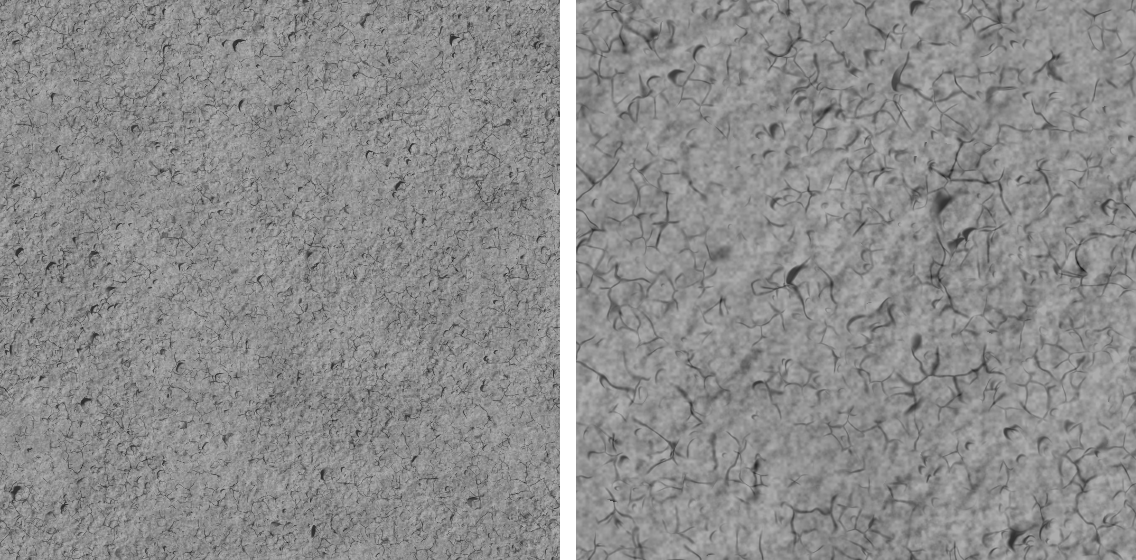
Left, the full canvas; right, a detail of the centre.
Reproduce this texture procedurally as a three.js fragment shader.

```glsl
varying vec2 vUv;

const vec2 LIGHT_DIR = vec2(0.83, -0.56);
const float SOIL_GREY = 0.588;
const float SHADOW_GREY = 0.15;

float hash(vec2 p) {
  vec3 q = fract(vec3(p.xyx) * 0.1031);
  q += dot(q, q.yzx + 33.33);
  return fract((q.x + q.y) * q.z);
}

vec2 hash2(vec2 p) {
  return vec2(hash(p), hash(p + 57.3));
}

float noise(vec2 p) {
  vec2 i = floor(p);
  vec2 f = fract(p);
  f = f * f * (3.0 - 2.0 * f);
  float low = mix(hash(i), hash(i + vec2(1.0, 0.0)), f.x);
  float high = mix(hash(i + vec2(0.0, 1.0)), hash(i + vec2(1.0)), f.x);
  return mix(low, high, f.y);
}

float fbm(vec2 p) {
  float sum = 0.0;
  float amplitude = 0.5;
  for (int i = 0; i < 4; i++) {
    sum += amplitude * noise(p);
    p = mat2(1.6, 1.2, -1.2, 1.6) * p + 17.7;
    amplitude *= 0.5;
  }
  return sum / 0.9375;
}

vec2 warp(vec2 p, float frequency, float amount) {
  vec2 q = p * frequency;
  return p + amount * (vec2(noise(q), noise(q + 41.7)) - 0.5);
}

// Thin lines along the borders of irregular cells
float cracks(vec2 p, float width) {
  vec2 cell = floor(p);
  float nearest = 9.0;
  float second = 9.0;
  for (int y = -1; y <= 1; y++) {
    for (int x = -1; x <= 1; x++) {
      vec2 id = cell + vec2(float(x), float(y));
      float d = length(id + hash2(id) - p);
      second = min(second, max(nearest, d));
      nearest = min(nearest, d);
    }
  }
  return 1.0 - smoothstep(0.0, width, second - nearest);
}

// x: lit face of the clods, y: shadow thrown on the side away from the light
vec2 clods(vec2 p, float density, float softness) {
  vec2 cell = floor(p);
  float face = 0.0;
  float shadow = 0.0;
  for (int y = -1; y <= 1; y++) {
    for (int x = -1; x <= 1; x++) {
      vec2 id = cell + vec2(float(x), float(y));
      float present = step(hash(id + 11.9), density);
      float radius = mix(0.16, 0.42, hash(id + 83.1));
      float reach = radius * mix(0.3, 0.85, hash(id + 29.4));
      vec2 offset = p - id - hash2(id);
      float body = 1.0 - smoothstep(-softness, softness, length(offset) - radius);
      float thrown = 1.0 - smoothstep(-softness, softness,
        length(offset + LIGHT_DIR * reach) - radius * 0.9);
      face += present * body * (0.35 + dot(offset, LIGHT_DIR) / radius);
      shadow = max(shadow, present * thrown * (1.0 - body));
    }
  }
  return vec2(face, shadow);
}

// Slopes turned from the light darken more than lit slopes brighten
float relief(vec2 p) {
  float slope = fbm(p) - fbm(p + LIGHT_DIR * 0.4);
  return slope * (slope < 0.0 ? 0.42 : 0.2);
}

void main() {
  vec2 p = vUv;
  vec2 rough = warp(warp(p, 60.0, 0.008), 170.0, 0.0035);
  float crumbly = smoothstep(0.3, 0.7, fbm(p * 9.0 + 3.1));
  float mottle = fbm(p * 14.0 + 60.0) - 0.5;

  // Soil tone, relief and fine grain
  float grey = SOIL_GREY + 0.1 * mottle - 0.012 * crumbly;
  grey += relief(p * 48.0) * 0.45 + relief(p * 125.0 + 9.0) * mix(0.5, 1.1, crumbly);
  grey += 0.07 * (noise(p * 270.0) - 0.5) + 0.1 * (noise(p * 500.0 + 5.0) - 0.5);

  // Short cracks, broken often
  float openWide = smoothstep(0.52, 0.7, noise(p * 62.0 + 21.0));
  float openFine = smoothstep(0.5, 0.72, noise(p * 95.0 + 77.0));
  grey -= 0.2 * openWide * cracks(rough * 36.0, 0.1);
  grey -= 0.14 * openFine * cracks(rough * 85.0 + 13.0, 0.2);

  // Clods from large and rare to small and frequent
  vec2 boulders = clods(rough * 30.0, 0.14, 0.04);
  vec2 pebbles = clods(rough * 58.0 + 31.0, mix(0.1, 0.32, crumbly), 0.06);
  vec2 crumbs = clods(rough * 115.0 + 71.0, mix(0.14, 0.42, crumbly), 0.11);
  grey += 0.028 * boulders.x + 0.028 * pebbles.x + 0.026 * crumbs.x;
  float shade = max(boulders.y * 0.9, max(pebbles.y * 0.8, crumbs.y * 0.6));
  shade *= mix(0.2, 1.0, smoothstep(0.3, 0.7, noise(p * 70.0 + 8.0)));
  grey = mix(grey, SHADOW_GREY, shade);

  gl_FragColor = vec4(vec3(clamp(grey, 0.12, 0.68)), 1.0);
}
```
